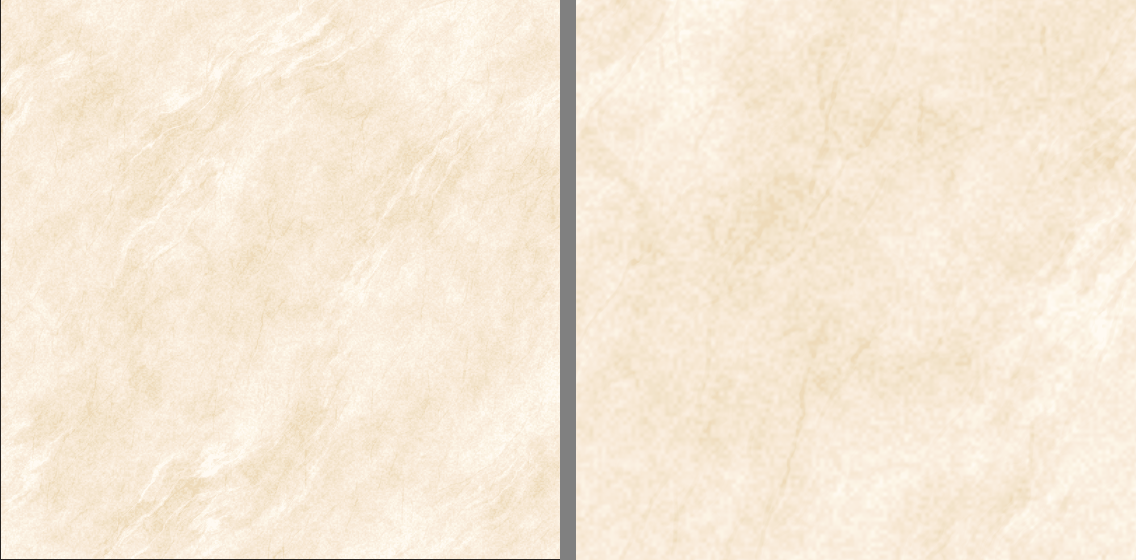
Left, the full canvas; right, a detail of the centre.
A Shadertoy shader for this texture:

```glsl
// Cream marble slab: diagonal sandy clouds, milky streaks, tan hairlines, a dark joint at two sides.

// Palette, from the darkest vein to the brightest streak
const vec3 VEIN  = vec3(0.935, 0.855, 0.725);
const vec3 TAN   = vec3(0.95, 0.89, 0.79);
const vec3 SAND  = vec3(0.97, 0.91, 0.83);
const vec3 CREAM = vec3(0.98, 0.93, 0.87);
const vec3 LIGHT = vec3(0.99, 0.96, 0.90);
const vec3 MILK  = vec3(1.00, 0.98, 0.95);
const vec3 JOINT = vec3(0.06, 0.05, 0.05);

const float GRAIN_ANGLE    = 0.85;   // direction of the streaks, radians
const float BASE_LEVEL     = 2.20;   // palette level: 0 tan, 3 light
const float CLOUD_CONTRAST = 4.2;
const float MOTTLE         = 2.6;
const float PATCH_DEPTH    = 1.1;
const float MILK_STRENGTH  = 1.9;
const float VEIN_DEPTH     = 1.4;
const float VEIN_WIDTH     = 0.0018; // part of the canvas
const float SPECKLE        = 2.0;
const float JOINT_WIDTH    = 0.0016; // part of the canvas

vec2 hash2(vec2 cell) {
    vec3 h = fract(cell.xyx * vec3(0.1031, 0.1030, 0.0973));
    h += dot(h, h.yzx + 33.33);
    return fract((h.xx + h.yz) * h.zy);
}

float valueNoise(vec2 p) {
    vec2 cell = floor(p), f = fract(p);
    f = f * f * (3.0 - 2.0 * f);
    float low  = mix(hash2(cell).x, hash2(cell + vec2(1, 0)).x, f.x);
    float high = mix(hash2(cell + vec2(0, 1)).x, hash2(cell + vec2(1, 1)).x, f.x);
    return mix(low, high, f.y);
}

// Layered noise; the axes are kept so that stretched features stay aligned
float fbm(vec2 p) {
    float sum = 0.0, amplitude = 0.5;
    for (int i = 0; i < 6; i++) {
        sum += amplitude * valueNoise(p);
        p = p * 2.03 + vec2(3.7, 9.1);
        amplitude *= 0.54;
    }
    return sum / 1.06;
}

// Thin line along the borders of stretched cells
float veins(vec2 p, vec2 scale, float width) {
    vec2 cell = floor(p * scale), nearest = vec2(9.0);
    for (int y = -1; y <= 1; y++)
    for (int x = -1; x <= 1; x++) {
        vec2 id = cell + vec2(x, y);
        float d = length(id + hash2(id) - p * scale);
        nearest = d < nearest.x ? vec2(d, nearest.x) : vec2(nearest.x, min(nearest.y, d));
    }
    width *= scale.y * 2.0;
    return 1.0 - smoothstep(0.2 * width, width, nearest.y - nearest.x);
}

// Short tapered hairlines, one per cell, spread around the grain direction
float hairlines(vec2 p, float scale, float width) {
    vec2 cell = floor(p * scale);
    float line = 0.0;
    for (int y = -1; y <= 1; y++)
    for (int x = -1; x <= 1; x++) {
        vec2 id = cell + vec2(x, y), h = hash2(id + 17.0);
        float angle = GRAIN_ANGLE + 1.3 * (h.x - 0.45);
        vec2 along = vec2(cos(angle), sin(angle)), d = p * scale - id - hash2(id);
        float reach = mix(0.2, 0.75, h.y), t = dot(d, along) / reach;
        float across = abs(d.x * along.y - d.y * along.x + 0.12 * t * t * (h.y - 0.5));
        float ink = 1.0 - smoothstep(0.3, 1.2, across / (scale * width));
        line = max(line, ink * (1.0 - smoothstep(0.4, 1.0, abs(t))) * (0.3 + 0.7 * h.x));
    }
    return line;
}

vec3 palette(float level) {
    vec3 color = mix(VEIN, TAN, clamp(level + 1.0, 0.0, 1.0));
    color = mix(color, SAND,  clamp(level, 0.0, 1.0));
    color = mix(color, CREAM, clamp(level - 1.0, 0.0, 1.0));
    color = mix(color, LIGHT, clamp(level - 2.0, 0.0, 1.0));
    return mix(color, MILK,   clamp(level - 3.0, 0.0, 1.0));
}

void mainImage(out vec4 fragColor, in vec2 fragCoord) {
    float pixel = 1.0 / min(iResolution.x, iResolution.y);
    vec2 p = fragCoord * pixel;
    float lineWidth = max(VEIN_WIDTH, 0.9 * pixel);

    // Grain space: x runs along the streaks, y across, bent by layered sines
    float c = cos(GRAIN_ANGLE), s = sin(GRAIN_ANGLE);
    vec2 q = vec2(c * p.x + s * p.y, c * p.y - s * p.x);
    q.y += 0.030 * sin(5.0 * q.x + 4.0 * q.y) + 0.008 * sin(13.0 * q.x - 9.0 * q.y);
    vec2 wobble = vec2(fbm(p * 11.0 + 11.0), fbm(p * 11.0 + 41.0)) - 0.5;
    vec2 bent = q + 0.045 * wobble;

    // Disturbed bands that hold most of the streaks and patches
    float band = -0.6 * cos(17.5 * bent.y) + 0.4 * sin(8.0 * q.x + 6.0 * q.y)
               - q.y * q.y + 2.5 * (fbm(q * vec2(4.0, 8.0) + 23.0) - 0.5);
    float zone = smoothstep(-0.1, 0.7, band);

    // Broad clouds, darker towards the middle, and small mottling
    float level = BASE_LEVEL - 0.3 * zone + 1.3 * (length(p - vec2(0.52, 0.42)) - 0.38);
    level += CLOUD_CONTRAST * (fbm(q * vec2(4.0, 8.0) + 5.0) - 0.5);
    level += MOTTLE * (fbm(bent * vec2(24.0, 40.0) + 13.0) - 0.5);

    // Ragged sandy patches: stretched ones in the bands, small flakes anywhere
    float blotch = fbm(bent * vec2(7.0, 20.0) + 31.0);
    level -= PATCH_DEPTH * mix(0.4, 1.0, zone) * smoothstep(0.52, 0.57, blotch);
    level -= 0.6 * smoothstep(0.54, 0.59, fbm(p * 25.0 + wobble + 67.0));

    // Milky streaks and thin pale filaments
    float ridge = 1.0 - abs(2.0 * fbm(bent * vec2(4.5, 26.0) + 57.0) - 1.0);
    level += MILK_STRENGTH * zone * smoothstep(0.85, 0.98, ridge);
    float filament = 1.0 - abs(2.0 * fbm(bent * vec2(9.0, 50.0) + 19.0) - 1.0);
    level += mix(0.3, 0.8, zone) * smoothstep(0.88, 0.98, filament);

    // Hairlines in two sizes and a few long broken veins
    float longMask = smoothstep(0.5, 0.8, valueNoise(q * vec2(8.0, 14.0) + 71.0));
    float vein = 0.8 * longMask * veins(bent, vec2(6.0, 15.0), lineWidth);
    vein = max(vein, hairlines(p + 0.03 * wobble, 11.0, lineWidth));
    vein = max(vein, 0.8 * hairlines(p + 0.02 * wobble + 5.0, 23.0, lineWidth));
    level = max(level, -0.2) - VEIN_DEPTH * vein;

    // Fine stone grain
    level += SPECKLE * (valueNoise(p * 400.0) + 0.5 * valueNoise(p * 190.0) - 0.75);

    // Narrow joint along the left and lower sides
    float joint = clamp((JOINT_WIDTH - min(p.x, p.y)) / pixel + 0.5, 0.0, 1.0);
    fragColor = vec4(mix(palette(level), JOINT, joint), 1.0);
}
```
